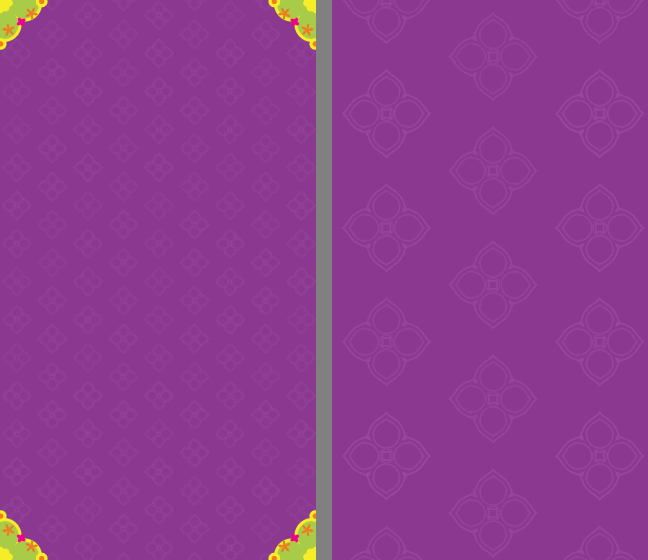
Left: the whole. Right: its middle third, enlarged.
Give the GLSL for this pattern, as a WebGL 2 fragment shader.

```glsl
#version 300 es
precision highp float;

uniform vec2 u_resolution;
out vec4 fragColor;

// Lengths are in units of 1/GRID of the canvas width
const float GRID = 432.0;
const vec2 PITCH = vec2(48.6, 52.0);
const vec2 FIRST_MOTIF = vec2(23.0, 21.0);
const float LINE_WIDTH = 0.8;
const float LINE_OPACITY = 0.62;
const float PETAL_CENTER = 9.6;
const float PETAL_RADIUS = 7.8;
const float PETAL_TIP = 19.8;
const float TIP_ANGLE = 0.66;
const float INNER_OFFSET = 1.9;
const float BORDER = 4.2;

const vec3 PURPLE = vec3(0.545, 0.218, 0.567);
const vec3 LILAC = vec3(0.640, 0.340, 0.655);
const vec3 GREEN = vec3(0.66, 0.80, 0.28);
const vec3 YELLOW = vec3(0.96, 0.93, 0.15);
const vec3 ORANGE = vec3(0.95, 0.49, 0.13);
const vec3 PINK = vec3(0.92, 0.02, 0.54);

float hash(vec2 p) {
    return fract(sin(dot(p, vec2(127.1, 311.7))) * 43758.5);
}

float smoothMin(float a, float b, float k) {
    float h = max(k - abs(a - b), 0.0) / k;
    return min(a, b) - 0.25 * h * h * k;
}

float circle(vec2 p, vec2 center, float radius) {
    return length(p - center) - radius;
}

float fill(float d, float px) {
    return clamp(0.5 - d / px, 0.0, 1.0);
}

float stroke(float d, float px) {
    return fill(abs(d) - 0.5 * LINE_WIDTH, px);
}

// Round petal along +y, drawn out to a point
float petal(vec2 p) {
    float body = circle(p, vec2(0.0, PETAL_CENTER), PETAL_RADIUS);
    float side = dot(p - vec2(0.0, PETAL_TIP), vec2(cos(TIP_ANGLE), sin(TIP_ANGLE)));
    return smoothMin(body, max(side, PETAL_CENTER - p.y), 2.5);
}

// Four outlined petals, interlaced around a small ring
float motif(vec2 p, float px) {
    vec2 q = abs(p);
    float upright = petal(q);
    float sideways = petal(q.yx);
    float ink = stroke(min(upright, sideways), px);
    ink = max(ink, 0.8 * stroke(upright + INNER_OFFSET, px));
    ink = max(ink, 0.8 * stroke(sideways + INNER_OFFSET, px));
    return max(ink, 0.7 * stroke(length(p) - 3.2, px));
}

// Staggered columns of motifs, with broken and uneven ink
float motifField(vec2 p, float px) {
    vec2 cell;
    cell.x = round((p.x - FIRST_MOTIF.x) / PITCH.x);
    float shift = FIRST_MOTIF.y + 0.5 * PITCH.y * mod(cell.x, 2.0);
    cell.y = round((p.y - shift) / PITCH.y);
    vec2 local = p - vec2(FIRST_MOTIF.x, shift) - cell * PITCH;
    float strength = mix(0.75, 1.0, hash(cell));
    float breaks = 0.85 + 0.15 * sin(2.3 * p.x + 1.7 * p.y) * sin(1.9 * p.y - 2.1 * p.x);
    return motif(local, px) * strength * breaks;
}

// Rosette with rounded lobes
float rosette(vec2 p, float lobes, float radius, float depth, float turn) {
    float a = atan(p.y, p.x) + turn;
    return (length(p) - radius - depth * cos(lobes * a)) * 0.65;
}

// Corner ornament, with q measured inward from the nearest corner
vec3 corner(vec3 color, vec2 q, float px) {
    float lobes = min(circle(q, vec2(5.0, 33.0), 24.5), circle(q, vec2(33.0, 5.0), 24.5));
    lobes = min(lobes, max(q.x, q.y) - 24.0);
    color = mix(color, YELLOW, fill(lobes, px));
    color = mix(color, GREEN, fill(lobes + BORDER, px));

    // Scalloped fan in the very corner
    float fan = length(q) - 16.0 - 2.2 * abs(sin(5.0 * atan(q.y, q.x)));
    color = mix(color, YELLOW, fill(fan, px));

    // Ringed beads at both ends
    float beads = min(length(q - vec2(57.0, 2.0)), length(q - vec2(1.0, 60.0)));
    color = mix(color, YELLOW, fill(beads - 8.0, px));
    color = mix(color, ORANGE, fill(beads - 3.6, px));

    // Leaves and the flower between them
    float leaves = min(rosette(q - vec2(12.0, 41.0), 5.0, 5.6, 3.2, 0.5),
                       rosette(q - vec2(43.0, 18.5), 5.0, 5.6, 3.2, 1.1));
    color = mix(color, ORANGE, fill(leaves, px));
    float flower = rosette(q - vec2(29.0, 30.0), 4.0, 5.4, 1.3, 0.6);
    return mix(color, PINK, fill(flower, px));
}

void main() {
    float px = GRID / u_resolution.x;
    vec2 size = u_resolution * px;
    vec2 p = gl_FragCoord.xy * px;
    p.y = size.y - p.y;

    vec3 color = mix(PURPLE, LILAC, LINE_OPACITY * motifField(p, px));
    color = corner(color, min(p, size - p), px);
    fragColor = vec4(color, 1.0);
}
```
